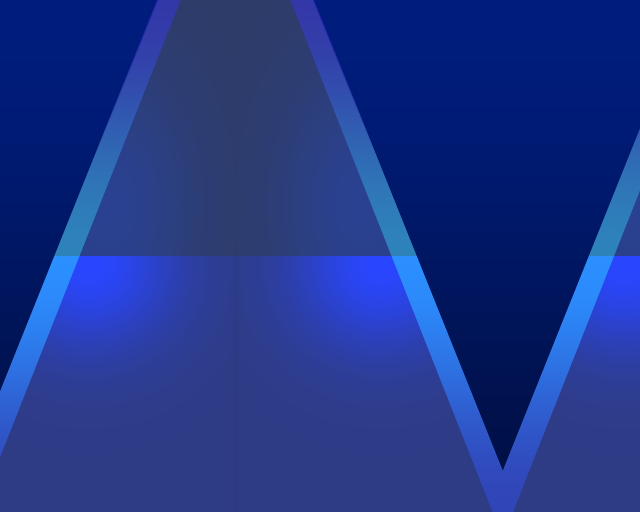
Write a WebGL 2 fragment shader that draws this background.

```glsl
#version 300 es
precision highp float;

uniform vec2 u_resolution;
out vec4 fragColor;

const float HORIZON = 0.5;
const float PERIOD = 1.044;
const float PEAK_X = 0.460;

// Distance from the nearest repeated vertical axis
float foldAxis(float x, float center, float period) {
    return abs(mod(x - center + 0.5 * period, period) - 0.5 * period);
}

// Half width of a peak that widens downwards
float halfWidth(float y, float widthAtHorizon, float slope) {
    return widthAtHorizon + slope * (HORIZON - y);
}

// Smooth coverage of the side where d is negative
float cover(float d, float pixel) {
    return 1.0 - smoothstep(-0.6 * pixel, 0.6 * pixel, d);
}

float softGlow(vec2 p, vec2 center, vec2 radius) {
    vec2 q = (p - center) / radius;
    return exp(-dot(q, q));
}

vec3 skyColor(float y) {
    vec3 low = vec3(0.0, 0.055, 0.25);
    vec3 high = vec3(0.0, 0.115, 0.495);
    return mix(low, high, smoothstep(-0.15, 1.05, y));
}

// Bright stripe, split at the horizon
vec3 bandColor(float y, float below) {
    vec3 upper = mix(vec3(0.20, 0.22, 0.66), vec3(0.18, 0.51, 0.73),
                     smoothstep(1.0, HORIZON, y));
    vec3 lower = mix(vec3(0.19, 0.27, 0.72), vec3(0.17, 0.56, 1.0),
                     smoothstep(0.0, HORIZON, y));
    return mix(upper, lower, below);
}

// Inside of a peak: dim above the horizon, lit below it
vec3 innerColor(vec2 p, float below) {
    float dim = softGlow(p, vec2(0.25, 0.60), vec2(0.17, 0.27));
    vec3 upper = mix(vec3(0.18, 0.235, 0.41), vec3(0.165, 0.255, 0.57), dim);
    float lit = softGlow(p, vec2(0.285, 0.485), vec2(0.17, 0.165));
    vec3 lower = mix(vec3(0.18, 0.235, 0.525), vec3(0.16, 0.275, 1.0), lit);
    // Faint seam on the axis
    lower *= 1.0 - 0.04 * exp(-p.x / 0.004);
    return mix(upper, lower, below);
}

void main() {
    vec2 p = gl_FragCoord.xy / u_resolution.y;
    float pixel = 1.0 / u_resolution.y;
    float axis = foldAxis(p.x, PEAK_X, PERIOD);
    float below = cover(p.y - HORIZON, pixel);

    // Signed horizontal offsets from both edges of the stripe
    float outer = axis - halfWidth(p.y, 0.354, 0.401);
    float inner = axis - halfWidth(p.y, 0.3046, 0.395);

    vec3 color = skyColor(p.y);
    vec3 band = bandColor(p.y, below);

    // Deep blue rim on the upper stripe
    float rim = smoothstep(-0.004, 0.0, outer) * smoothstep(0.65, 1.0, p.y);
    band = mix(band, vec3(0.06, 0.08, 0.66), 0.7 * rim);

    color = mix(color, band, cover(outer, pixel));
    color = mix(color, innerColor(vec2(axis, p.y), below), cover(inner, pixel));
    fragColor = vec4(color, 1.0);
}
```
